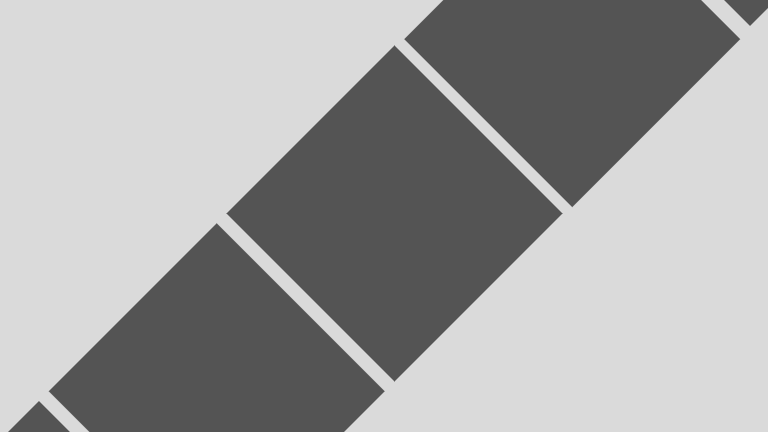
Write a WebGL 2 fragment shader that draws this background.

```glsl
#version 300 es
precision highp float;

uniform vec2 u_resolution;
out vec4 outColor;

float boxDistance(vec2 p, float halfSide) {
    vec2 d = abs(p) - halfSide;
    return length(max(d, 0.0)) + min(max(d.x, d.y), 0.0);
}

void main() {
    vec2 p = (gl_FragCoord.xy - 0.5 * u_resolution) / u_resolution.y;
    p -= vec2(0.0243, 0.0058);

    // Diagonal axes: x runs along the strip, y across it
    vec2 strip = vec2(p.x + p.y, p.x - p.y) * inversesqrt(2.0);

    // Repeat one tile along the strip
    float period = 0.823 * inversesqrt(2.0);
    float index = floor(strip.x / period + 0.5);
    vec2 tile = vec2(strip.x - index * period, strip.y);

    // The tile above the central one sits slightly lower
    if (index == 1.0) tile += vec2(0.0056, -0.0056);

    float dist = boxDistance(tile, 0.3889 * inversesqrt(2.0));
    float coverage = clamp(0.5 - dist * u_resolution.y, 0.0, 1.0);

    vec3 paper = vec3(0.853);
    vec3 charcoal = vec3(0.329);
    outColor = vec4(mix(paper, charcoal, coverage), 1.0);
}
```
